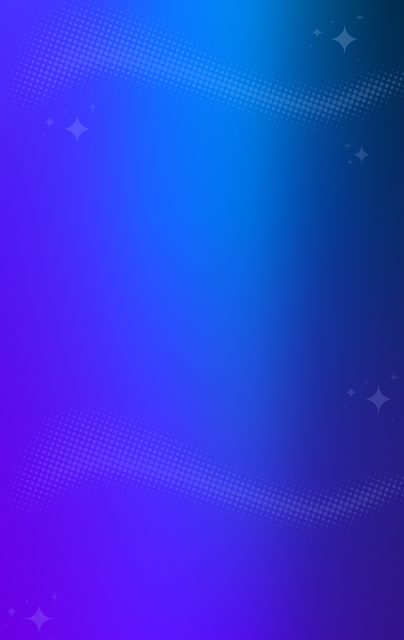
This background is drawn by a Shadertoy shader. Its source:

```glsl
// Violet to navy gradient with two flowing halftone waves and soft sparkle clusters.

const vec3 DOT_TINT = vec3(0.66, 0.78, 1.0);
const vec3 STAR_TINT = vec3(0.72, 0.80, 1.0);
const float DOT_PITCH = 0.0136;

// Smooth curve through six evenly spaced knots, x from 0 to 1
vec3 spline(vec3 k[6], float x) {
    float s = clamp(x, 0.0, 1.0) * 5.0;
    int i = min(int(s), 4);
    float t = s - float(i);
    vec3 a = k[max(i - 1, 0)], b = k[i], c = k[i + 1], d = k[min(i + 2, 5)];
    return b + 0.5 * t * (c - a + t * (2.0 * a - 5.0 * b + 4.0 * c - d
             + t * (3.0 * (b - c) + d - a)));
}

// Background: four horizontal ramps blended from top (v = 0) to bottom (v = 1)
vec3 background(float x, float v) {
    vec3 top = spline(vec3[6](vec3(.29, .19, 1.), vec3(.22, .25, 1.), vec3(.06, .44, 1.),
        vec3(0., .51, .92), vec3(0., .32, .54), vec3(0., .17, .30)), x);
    vec3 upper = spline(vec3[6](vec3(.31, .10, .96), vec3(.25, .21, 1.), vec3(.09, .39, 1.),
        vec3(0., .44, .90), vec3(.02, .25, .61), vec3(.03, .17, .41)), x);
    vec3 lower = spline(vec3[6](vec3(.37, .04, .93), vec3(.33, .11, .97), vec3(.26, .21, .99),
        vec3(.17, .28, .88), vec3(.14, .16, .63), vec3(.14, .12, .52)), x);
    vec3 bottom = spline(vec3[6](vec3(.42, 0., .89), vec3(.40, .04, .96), vec3(.36, .08, 1.),
        vec3(.32, .06, .92), vec3(.23, .07, .68), vec3(.19, .08, .55)), x);
    vec3 col = mix(top, upper, clamp(v * 3.0, 0.0, 1.0));
    col = mix(col, lower, clamp(v * 3.0 - 1.0, 0.0, 1.0));
    return clamp(mix(col, bottom, clamp(v * 3.0 - 2.0, 0.0, 1.0)), 0.0, 1.0);
}

// Wave density: strongest on the ridge, thinning to both borders and a wide faint halo
float waveDensity(vec2 p) {
    vec3 band = spline(vec3[6](vec3(.06, .23, .34), vec3(.02, .15, .195),
        vec3(.075, .17, .21), vec3(.18, .225, .265),
        vec3(.225, .263, .295), vec3(.165, .20, .24)), p.x);
    float border = p.y < band.y ? band.x : band.z;
    float away = abs(p.y - band.y) / abs(border - band.y);
    float body = mix(1.0, 0.46, min(away, 1.0));
    float outside = max(max(band.x - p.y, p.y - band.z), 0.0);
    float sides = smoothstep(-0.12, 0.22, p.x) * (1.0 - 0.35 * smoothstep(0.9, 1.0, p.x));
    return body * exp(-outside * 16.0) * sides;
}

// Halftone dots on a tilted grid, each sized by the density at its centre
float halftone(vec2 p, float px) {
    const float tilt = -0.35;
    mat2 turn = mat2(cos(tilt), sin(tilt), -sin(tilt), cos(tilt));
    vec2 centre = (floor(turn * p / DOT_PITCH) + 0.5) * DOT_PITCH;
    centre = centre * turn;
    float density = waveDensity(centre);
    float radius = DOT_PITCH * 0.46 * density;
    float cover = 1.0 - smoothstep(-px, px, length(p - centre) - radius);
    return cover * smoothstep(0.08, 0.6, density);
}

// Four pointed star; a lower pinch gives thinner rays
float star(vec2 d, float r, float pinch, float px) {
    d = max(abs(d), 1e-5);
    vec2 w = pow(d / r, vec2(pinch));
    float dist = length(d) * (1.0 - pow(w.x + w.y, -1.0 / pinch));
    return 1.0 - smoothstep(-px, px, dist);
}

float glint(vec2 d, float r, float px) {
    vec2 diagonal = vec2(d.x + d.y, d.x - d.y) * 0.7071;
    return max(star(d, r, 0.38, px), star(diagonal, r * 0.55, 0.38, px));
}

float speck(vec2 d, float r, float px) {
    return 1.0 - smoothstep(-px, px, length(d) - r);
}

// Large star with its smaller companions
float cluster(vec2 d, float px) {
    float m = star(d, 0.037, 0.56, px);
    m = max(m, 0.8 * star(d - vec2(-0.068, -0.017), 0.015, 0.56, px));
    m = max(m, 0.7 * glint(d - vec2(0.038, -0.054), 0.018, px));
    m = max(m, 0.7 * speck(d - vec2(-0.030, -0.042), 0.0028, px));
    m = max(m, 0.5 * speck(d - vec2(-0.083, 0.016), 0.0028, px));
    return max(m, 0.35 * speck(d - vec2(0.036, 0.051), 0.003, px));
}

void mainImage(out vec4 fragColor, in vec2 fragCoord) {
    // Unit is the canvas width, y runs down from the top edge
    vec2 p = vec2(fragCoord.x, iResolution.y - fragCoord.y) / iResolution.x;
    float px = 0.75 / iResolution.x;
    vec3 col = background(p.x, p.y * iResolution.x / iResolution.y);

    // Two waves, one canvas width apart
    for (int i = 0; i < 2; i++) {
        float opacity = mix(0.20, 0.16, float(i));
        col = mix(col, DOT_TINT, opacity * halftone(p - vec2(0.0, float(i)), px));
    }

    // Sparkle clusters: centre and opacity
    vec3 clusters[4] = vec3[4](vec3(.853, .097, .24), vec3(.191, .319, .19),
                               vec3(.937, .988, .17), vec3(.097, 1.531, .17));
    for (int i = 0; i < 4; i++)
        col = mix(col, STAR_TINT, clusters[i].z * cluster(p - clusters[i].xy, px));

    // Small star group below the upper right cluster
    vec2 d = p - vec2(0.895, 0.383);
    float group = star(d, 0.024, 0.56, px);
    group = max(group, 0.6 * glint(d - vec2(-0.035, -0.023), 0.014, px));
    group = max(group, 0.8 * speck(d - vec2(-0.029, 0.018), 0.004, px));
    col = mix(col, STAR_TINT, 0.17 * group);

    fragColor = vec4(col, 1.0);
}
```
